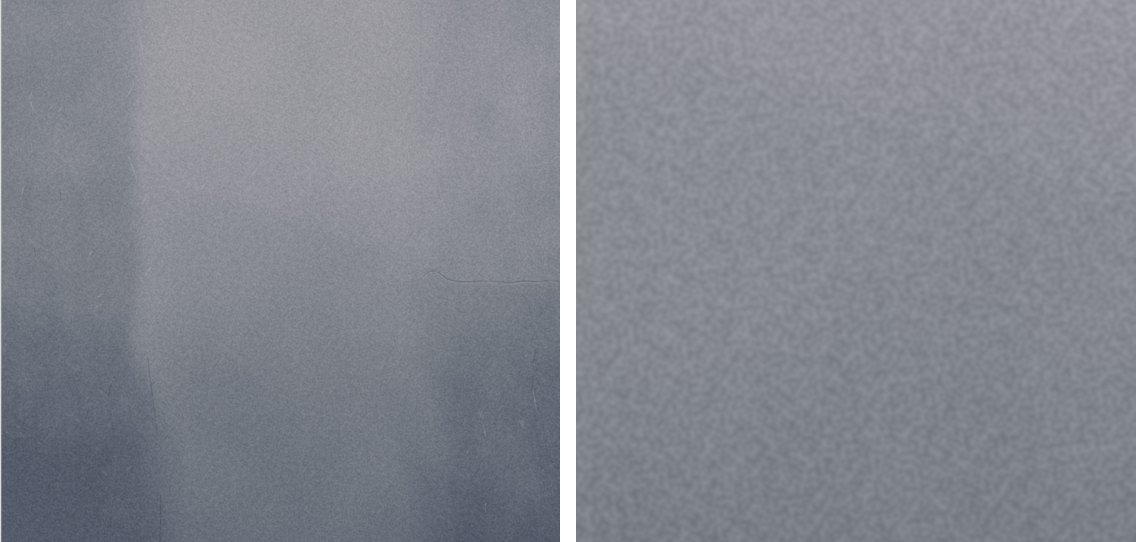
Left, the full canvas; right, a detail of the centre.
Give the GLSL for this texture, as a Shadertoy shader.

```glsl
// Weathered blue-grey plaster wall with trowelled panels, faint cracks, scratches and fine grain.
#define DARK_TONE vec3(0.375, 0.398, 0.450)
#define LIGHT_TONE vec3(0.582, 0.582, 0.612)
#define EDGE_TONE vec3(0.86, 0.86, 0.87)
#define GRAIN_SCALE 250.0
#define GRAIN_AMOUNT 0.056
#define CLOUD_AMOUNT 0.30
#define LEFT_SHADE 0.36
#define RIGHT_SHADE 0.15
#define CRACK_DEPTH 0.38
#define SCRATCH_COUNT 26
#define SCRATCH_AMOUNT 0.30
#define FLECK_AMOUNT 0.30

vec2 hash2(vec2 p) {
    vec3 q = fract(vec3(p.xyx) * vec3(0.1031, 0.1030, 0.0973));
    q += dot(q, q.yzx + 33.33);
    return fract((q.xx + q.yz) * q.zy);
}

vec2 gradientAt(vec2 cell) {
    float angle = 6.2832 * hash2(cell).x;
    return vec2(cos(angle), sin(angle));
}

// Gradient noise, roughly -0.7 to 0.7
float gradientNoise(vec2 p) {
    vec2 i = floor(p), f = p - i;
    vec2 u = f * f * f * (f * (f * 6.0 - 15.0) + 10.0);
    vec2 e = vec2(0.0, 1.0);
    float a = dot(gradientAt(i), f);
    float b = dot(gradientAt(i + e.yx), f - e.yx);
    float c = dot(gradientAt(i + e.xy), f - e.xy);
    float d = dot(gradientAt(i + e.yy), f - e.yy);
    return mix(mix(a, b, u.x), mix(c, d, u.x), u.y);
}

float fbm(vec2 p) {
    float sum = 0.0, gain = 0.6;
    for (int i = 0; i < 5; i++) {
        sum += gain * gradientNoise(p);
        p = mat2(1.6, 1.2, -1.2, 1.6) * p + 17.3;
        gain *= 0.5;
    }
    return sum;
}

float segmentDistance(vec2 p, vec2 a, vec2 b) {
    vec2 pa = p - a, ba = b - a;
    return length(pa - ba * clamp(dot(pa, ba) / dot(ba, ba), 0.0, 1.0));
}

// Anti-aliased thin line of the given half width
float stroke(float d, float width) {
    float soft = 0.8 / iResolution.y;
    return 1.0 - smoothstep(max(width - soft, 0.0), width + soft, abs(d));
}

// Height of the lower plaster coat's upper rim
float rimHeight(float x) {
    float drop = 0.09 * smoothstep(0.38, 0.68, x) + 0.07 * smoothstep(0.67, 0.70, x);
    float bump = 0.018 * exp(-pow((x - 0.775) / 0.022, 2.0));
    return 0.64 - drop + bump + 0.03 * fbm(vec2(x * 13.0, 4.7)) * (1.0 - 0.75 * smoothstep(0.7, 0.8, x));
}

// Light and dark scratches scattered over the two lower corners
float scratches(vec2 p) {
    float sum = 0.0;
    for (int i = 0; i < SCRATCH_COUNT; i++) {
        vec2 r = hash2(vec2(float(i) + 3.0, 11.0));
        vec2 s = hash2(vec2(float(i) + 8.0, 29.0));
        float onRight = step(0.72, s.x);
        vec2 start = vec2(mix(r.x * 0.28, 0.84 + r.x * 0.18, onRight), r.y * mix(0.9, 0.34, onRight));
        float angle = mix(0.65, 2.0, s.y);
        vec2 reach = vec2(cos(angle), sin(angle)) * mix(0.008, 0.05, r.x * s.y);
        float tone = mix(1.0, -0.8, step(0.62, fract(s.x * 7.0)));
        sum += tone * stroke(segmentDistance(p, start, start + reach), 0.0008);
    }
    return sum;
}

void mainImage(out vec4 fragColor, in vec2 fragCoord) {
    vec2 uv = fragCoord / iResolution.xy;
    vec2 p = fragCoord / iResolution.y;
    float cloud = fbm(p * 3.2 + 5.0);
    float wobble = fbm(p * vec2(8.0, 5.0) + 21.0);
    float mottle = fbm(p * 15.0 + 40.0);

    // Broad light falling from the upper middle
    float tone = mix(0.27, 1.12, smoothstep(-0.05, 0.92, uv.y));
    tone -= 0.24 * smoothstep(0.38, 0.72, length((uv - vec2(0.52, 0.55)) * vec2(1.0, 0.85)));

    // Vertical panels, the left one with a crisper, ragged rim
    float leftRim = 0.242 + 0.05 * smoothstep(0.42, 0.1, uv.y) + 0.045 * wobble + 0.02 * mottle;
    float leftSoft = mix(0.055, 0.022, smoothstep(0.1, 0.4, uv.y));
    leftSoft += 0.035 * smoothstep(0.7, 1.0, uv.y);
    float leftSide = 1.0 - smoothstep(leftRim - leftSoft, leftRim + leftSoft, uv.x);
    tone -= LEFT_SHADE * leftSide;
    float rightSide = smoothstep(0.70, 0.82, uv.x + 0.12 * wobble);
    tone -= RIGHT_SHADE * rightSide;

    // Lower coat of plaster and its raised rim
    float below = rimHeight(uv.x) - uv.y;
    float coat = smoothstep(-0.002, 0.008, below) * smoothstep(0.22, 0.36, uv.x);
    tone -= coat * (0.06 + 0.11 * rightSide * smoothstep(0.0, 0.2, below));
    float rimLine = stroke(below, 0.0009) - 0.4 * stroke(below - 0.003, 0.0009);
    float rimFade = 0.22 * smoothstep(0.38, 0.5, uv.x) + 0.78 * smoothstep(0.73, 0.78, uv.x);
    tone -= CRACK_DEPTH * rimLine * rimFade * smoothstep(-0.3, 0.15, wobble + 0.1);

    // Clouding, mottling and brushed streaks drawn mostly downwards
    float rough = 0.4 + 0.6 * max(leftSide, rightSide);
    tone += CLOUD_AMOUNT * (cloud * (0.5 + 0.5 * rough) + rough * (0.5 * wobble + 0.4 * mottle));
    tone += 0.10 * rough * fbm(p * vec2(36.0, 9.0));

    // Hairline joints, a long smear and worn flecks
    float joint = stroke(uv.x - 0.752 - 0.003 * wobble, 0.0007) * smoothstep(0.5, 0.8, uv.y);
    float slit = stroke(segmentDistance(p, vec2(0.296, 0.0), vec2(0.296, 0.085)), 0.0009);
    float tear = stroke(segmentDistance(p, vec2(0.29, 0.20), vec2(0.272, 0.34)), 0.0008);
    tone -= CRACK_DEPTH * (0.25 * joint + 0.8 * slit + 0.6 * tear);
    float smear = segmentDistance(p, vec2(0.08, 0.02), vec2(0.20, 0.16));
    tone -= 0.12 * (1.0 - smoothstep(0.0, 0.012, smear + 0.015 * wobble));
    tone += SCRATCH_AMOUNT * scratches(p);
    float worn = 1.0 - smoothstep(0.02, 0.20, length((uv - vec2(0.96, 0.24)) * vec2(1.1, 1.0)));
    worn += 0.5 * leftSide * (1.0 - smoothstep(0.2, 0.95, uv.y));
    tone += FLECK_AMOUNT * worn * smoothstep(0.18, 0.40, fbm(p * 42.0));

    // Colour ramp, fine grain on a turned lattice and the pale left border
    vec3 color = mix(DARK_TONE, LIGHT_TONE, clamp(tone, -0.22, 1.16));
    color.g += 0.03 * max(tone * (1.0 - tone), 0.0);
    vec2 g = mat2(0.8, 0.6, -0.6, 0.8) * p * GRAIN_SCALE;
    float grain = gradientNoise(g) + 0.55 * gradientNoise(g.yx * 0.43 + 9.0);
    color += GRAIN_AMOUNT * grain;
    color = mix(color, EDGE_TONE, 1.0 - smoothstep(0.001, 0.0035, uv.x));
    fragColor = vec4(color, 1.0);
}
```
